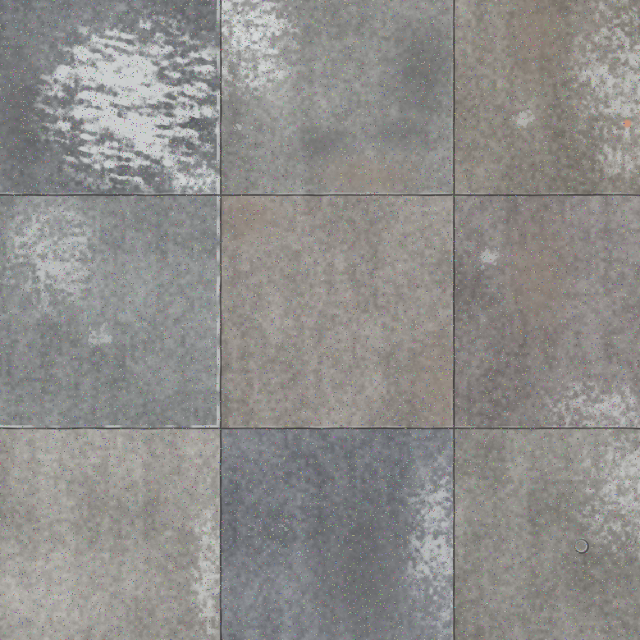
This texture is drawn by a WebGL 2 fragment shader. Its source:

```glsl
#version 300 es
precision highp float;
uniform vec2 u_resolution;
out vec4 outColor;

#define PITCH 0.3645
#define GRID_ORIGIN vec2(0.344, 0.3307)
#define JOINT_HALF 0.0009
#define SPECKLE_CELLS 500.0
#define SPECKLE_DENSITY 0.085
#define GRAIN 0.20
#define MOTTLE 0.19
#define CHALK vec3(0.83, 0.84, 0.84)
#define SOOT vec3(0.39, 0.39, 0.39)
#define RUST vec3(0.56, 0.50, 0.45)
#define JOINT_COLOR vec3(0.22, 0.21, 0.21)

// Tile tints, left to right, bottom row first
const vec3 TINTS[9] = vec3[9](
    vec3(0.62, 0.61, 0.59), vec3(0.49, 0.50, 0.52), vec3(0.55, 0.54, 0.52),
    vec3(0.53, 0.54, 0.54), vec3(0.58, 0.56, 0.54), vec3(0.53, 0.51, 0.50),
    vec3(0.48, 0.49, 0.50), vec3(0.55, 0.55, 0.54), vec3(0.54, 0.52, 0.49));

// Ellipses: centre xy, radii zw
const vec4 WORN[8] = vec4[8](
    vec4(0.31, 0.72, 0.07, 0.05), vec4(0.39, 0.95, 0.11, 0.15),
    vec4(0.98, 0.87, 0.12, 0.22), vec4(0.94, 0.36, 0.12, 0.07),
    vec4(0.98, 0.23, 0.11, 0.15), vec4(0.69, 0.15, 0.08, 0.19),
    vec4(0.325, 0.12, 0.04, 0.19), vec4(0.08, 0.60, 0.10, 0.13));
const vec4 SOOTY[5] = vec4[5](
    vec4(0.508, 0.775, 0.07, 0.04), vec4(0.615, 0.79, 0.07, 0.04),
    vec4(0.57, 0.10, 0.13, 0.17), vec4(0.65, 0.88, 0.07, 0.12),
    vec4(0.03, 0.83, 0.06, 0.18));
const vec4 RUSTY[5] = vec4[5](
    vec4(0.58, 0.725, 0.13, 0.05), vec4(0.69, 0.40, 0.08, 0.13),
    vec4(0.84, 0.57, 0.08, 0.17), vec4(0.84, 0.95, 0.07, 0.13),
    vec4(0.38, 0.66, 0.09, 0.06));
const vec2 CHIPS[6] = vec2[6](
    vec2(0.82, 0.812), vec2(0.768, 0.596), vec2(0.154, 0.475),
    vec2(0.434, 0.176), vec2(0.469, 0.137), vec2(0.378, 0.80));

float hash(vec2 p) {
    vec3 q = fract(p.xyx * 0.1031);
    q += dot(q, q.yzx + 33.33);
    return fract((q.x + q.y) * q.z);
}

float noise(vec2 p) {
    vec2 i = floor(p), f = fract(p);
    f = f * f * (3.0 - 2.0 * f);
    return mix(mix(hash(i), hash(i + vec2(1, 0)), f.x),
               mix(hash(i + vec2(0, 1)), hash(i + vec2(1, 1)), f.x), f.y);
}

float fbm(vec2 p) {
    float sum = 0.0, amp = 0.5;
    for (int i = 0; i < 4; i++) {
        sum += amp * noise(p);
        p = mat2(1.6, 1.2, -1.2, 1.6) * p + 17.0;
        amp *= 0.5;
    }
    return sum;
}

vec2 tileOf(vec2 p) { return floor((p - GRID_ORIGIN) / PITCH); }

// Soft ellipse confined to the tile that holds its centre
float patchAt(vec2 p, vec4 e) {
    float inside = float(tileOf(p) == tileOf(e.xy));
    return inside * (1.0 - smoothstep(0.1, 1.0, length((p - e.xy) / e.zw)));
}

float lineMask(float d, float halfWidth, float px) {
    return 1.0 - smoothstep(halfWidth - px * 0.5, halfWidth + px, abs(d));
}

void main() {
    vec2 uv = gl_FragCoord.xy / u_resolution;
    float px = 1.0 / min(u_resolution.x, u_resolution.y);
    vec2 tile = tileOf(uv);
    vec2 p = uv + tile * 7.3 + 20.0;
    float fine = fbm(p * 150.0), broad = fbm(p * 9.0);

    // Tile body
    ivec2 cell = clamp(ivec2(tile) + 1, 0, 2);
    vec3 color = TINTS[cell.y * 3 + cell.x];
    color += MOTTLE * (broad - 0.47) + GRAIN * (fine - 0.47);
    color += 0.05 * (noise(p * vec2(60.0, 7.0)) - 0.5);

    // Stains
    for (int i = 0; i < 5; i++) {
        color = mix(color, SOOT, 0.5 * patchAt(uv, SOOTY[i]));
        color = mix(color, RUST, 0.45 * patchAt(uv, RUSTY[i]) * (0.5 + broad));
    }

    // Chalky wear broken into grains
    float wear = 0.0;
    float flakes = fine * 0.9 + fbm(p * 38.0) * 0.6;
    for (int i = 0; i < 8; i++) {
        float amount = patchAt(uv, WORN[i]);
        float flaky = smoothstep(0.75, 1.25, amount * 0.35 + flakes);
        float haze = 0.25 * amount;
        wear = max(wear, (haze + 0.75 * flaky * smoothstep(0.0, 0.5, amount)) * (i < 2 ? 1.0 : 0.65));
    }

    // Scraped streaks and small chips
    vec2 along = mat2(0.97, 0.24, -0.24, 0.97) * uv + 0.02 * fbm(uv * 14.0);
    float streak = noise(along * vec2(45.0, 140.0)) * 0.5 + fine * 0.5 + broad * 0.2;
    float scraped = patchAt(uv, vec4(0.215, 0.84, 0.21, 0.19));
    wear = max(wear, 0.88 * smoothstep(0.60, 0.92, streak + scraped * 0.28) * smoothstep(0.02, 0.4, scraped));
    for (int i = 0; i < 6; i++) {
        float d = length((uv - CHIPS[i]) * vec2(0.8, 1.2)) + 0.05 * (flakes - 0.7);
        float size = i < 3 ? 0.015 : 0.009;
        wear = max(wear, 0.55 * (1.0 - smoothstep(0.0, size, d)));
    }
    color = mix(color, CHALK, clamp(wear, 0.0, 1.0));

    // Ring mark and orange pit
    vec2 ring = uv - vec2(0.909, 0.146);
    color = mix(color, SOOT * 0.7, 0.8 * lineMask(length(ring) - 0.010, 0.001, px));
    color = mix(color, CHALK, 0.5 * lineMask(length(ring + vec2(0.001, -0.001)) - 0.0085, 0.0007, px));
    float pit = length(uv - vec2(0.98, 0.807));
    color = mix(color, vec3(0.80, 0.58, 0.48), 1.0 - smoothstep(0.003, 0.009, pit));

    // Joints with chipped pale edges
    vec2 wobble = 0.001 * (vec2(noise(uv.yy * 30.0), noise(uv.xx * 30.0 + 9.0)) - 0.5);
    vec2 joint = (fract((uv - GRID_ORIGIN) / PITCH + 0.5) - 0.5) * PITCH + wobble;
    bool leftJoint = uv.x < 0.5 && uv.y > GRID_ORIGIN.y;
    bool lowJoint = uv.y < 0.5 && uv.x < GRID_ORIGIN.x;
    float chipped = smoothstep(0.25, 0.6, noise(uv * 45.0 + 3.0));
    float lipX = lineMask(joint.x + 0.0025, leftJoint ? 0.0025 : 0.001, px);
    float lipY = lineMask(joint.y - 0.0025, lowJoint ? 0.002 : 0.001, px);
    float lip = max(lipX * (leftJoint ? 0.75 : 0.2), lipY * (lowJoint ? 0.8 : 0.35));
    color = mix(color, CHALK * 0.95, lip * chipped);
    float gap = max(lineMask(joint.x - 0.001, JOINT_HALF, px), lineMask(joint.y, JOINT_HALF, px));
    color = mix(color, JOINT_COLOR, gap * mix(0.55, 0.9, noise(uv * 60.0)));

    // Coloured speckles
    vec2 grid = uv * SPECKLE_CELLS, id = floor(grid);
    float dotMask = 1.0 - smoothstep(0.3, 0.75, length(fract(grid) - 0.5));
    vec3 hue = vec3(hash(id + 11.0), hash(id + 47.0), hash(id + 83.0));
    color = mix(color, 0.25 + 0.6 * hue, 0.6 * dotMask * step(hash(id), SPECKLE_DENSITY));

    outColor = vec4(clamp(color, 0.0, 1.0), 1.0);
}
```
